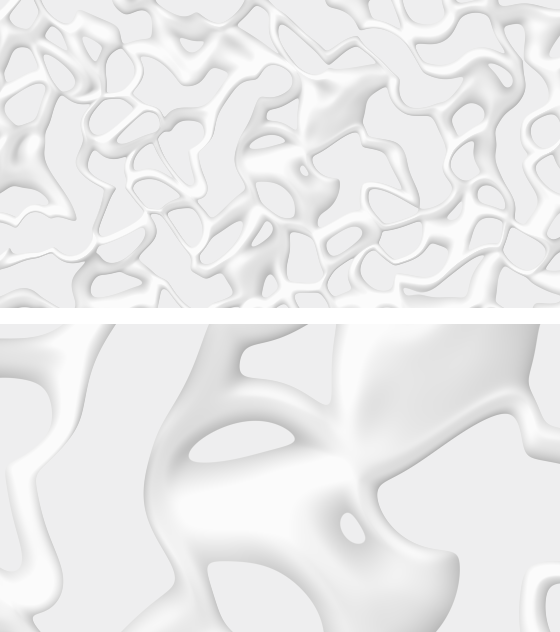
Top, the full canvas; bottom, a detail of the centre.
Write a WebGL 2 fragment shader that draws this texture.

```glsl
#version 300 es
precision highp float;
// Soft white relief: flat rounded islands set in a smooth, gently lit web.

uniform vec2 u_resolution;
out vec4 fragColor;

const float CELLS_PER_HEIGHT = 7.4;
const float ISLAND_PURITY = 0.82;   // above this the surface is flat
const vec3 FLAT_TONE = vec3(0.935, 0.935, 0.936);

vec4 hash4(vec2 cell) {
    vec4 p = fract(cell.xyxy * vec4(0.1031, 0.1030, 0.0973, 0.1099));
    p += dot(p, p.wzxy + 33.33);
    return fract((p.xxyz + p.yzzw) * p.zywx);
}

// Layered sines bend the plane so that outlines wander.
vec2 bend(vec2 p) {
    p += 0.22 * sin(p.yx * vec2(1.9, 2.3) + vec2(0.7, 2.9));
    p += 0.05 * sin(p.yx * vec2(4.7, 4.1) + vec2(4.1, 1.3));
    return p;
}

// Pull of one seed: a stretched, turned bell; some seeds are small and tight.
float seedPull(vec2 offset, float turn, float kind) {
    float angle = 6.2832 * turn;
    vec2 axis = vec2(cos(angle), sin(angle));
    vec2 d = vec2(dot(offset, axis) * 0.88, dot(offset, vec2(-axis.y, axis.x)) * 1.12);
    float small = step(kind, 0.30);
    float tightness = mix(4.8 + 2.0 * kind, 16.0, small);
    return exp(2.0 * small - tightness * dot(d, d));
}

// Cellular field: share of each of four seed groups at a point.
vec4 groupShares(vec2 p) {
    vec2 q = bend(p);
    vec2 home = floor(q);
    vec4 pull = vec4(1e-9);
    for (int j = -2; j <= 2; j++) {
        for (int i = -2; i <= 2; i++) {
            vec2 cell = home + vec2(i, j);
            vec4 h = hash4(cell + 131.0);
            vec2 seed = cell + 0.1 + 0.8 * h.xy;
            // Groups step along the grid, with some chance of equal neighbours
            float group = mod(cell.x + 2.0 * cell.y + floor(h.z * 2.4), 4.0);
            vec4 member = 1.0 - step(0.5, abs(vec4(0.0, 1.0, 2.0, 3.0) - group));
            pull += member * seedPull(q - seed, fract(h.z * 7.0), h.w);
        }
    }
    return pull / dot(pull, vec4(1.0));
}

// x: height of the web, y: purity (near 1 inside an island).
vec2 relief(vec2 p) {
    vec4 share = groupShares(p);
    float purity = dot(share, share);
    float level = dot(share, vec4(0.0, 1.5, 0.5, 1.0));
    float swell = 0.17 * sin(p.x * 3.6 + 1.7 * sin(p.y * 2.3)) * sin(p.y * 4.2 + p.x);
    return vec2(level + 0.8 * (1.0 - purity) + swell, purity);
}

// Brightness of the web: white crests, grey feet, light from the upper left.
float webTone(float purity, vec2 slope) {
    float depth = max(ISLAND_PURITY - purity, 0.0);
    float crest = smoothstep(0.0, 0.34, depth);
    float lit = dot(-slope, normalize(vec2(-0.6, 0.8))) / (length(slope) + 1.1);
    float crease = exp(-depth / 0.085) * (0.62 - 0.5 * lit);
    float tone = mix(0.885, 0.952, crest) + 0.105 * lit - 0.12 * crease;
    return clamp(tone, 0.70, 0.985);
}

void main() {
    vec2 p = CELLS_PER_HEIGHT * gl_FragCoord.xy / u_resolution.y;
    float pixel = CELLS_PER_HEIGHT / u_resolution.y;

    // Surface and its slope by finite differences
    float e = 0.012;
    vec2 here = relief(p);
    vec2 dx = (relief(p + vec2(e, 0.0)) - here) / e;
    vec2 dy = (relief(p + vec2(0.0, e)) - here) / e;
    vec2 slope = vec2(dx.x, dy.x);

    // Flat islands with a crisp, antialiased rim
    float rim = 0.6 * pixel * length(vec2(dx.y, dy.y)) + 0.001;
    float island = smoothstep(-rim, rim, here.y - ISLAND_PURITY);
    vec3 web = vec3(webTone(here.y, slope));
    fragColor = vec4(mix(web, FLAT_TONE, island), 1.0);
}
```
